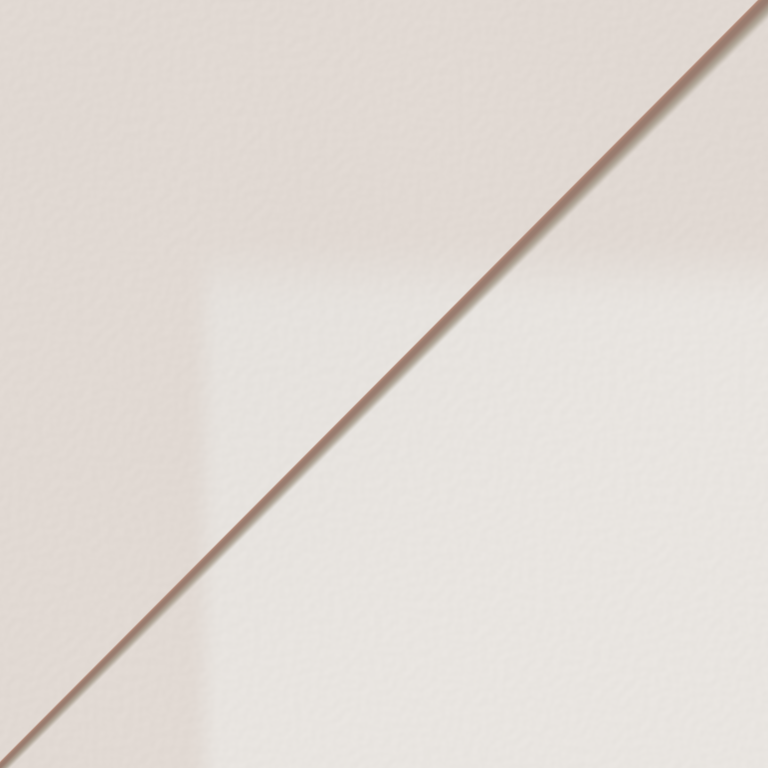
Give the GLSL for this texture, as a Shadertoy shader.

```glsl
// A thin raised diagonal edge casting a shadow on softly lit, grainy plaster.
#define EDGE_START 0.992      // upper edge of the band at the left side
#define EDGE_END 0.987        // upper edge of the band at the right side
#define BAND_START 0.021      // band width at the left side
#define BAND_END 0.038        // band width at the right side
#define PATCH_CORNER vec2(0.267, 0.645)
#define GRAIN_SCALE 95.0
#define GRAIN_AMOUNT 0.010
#define WALL_COLOR vec3(0.881, 0.850, 0.826)
#define LIGHT_COLOR vec3(0.898, 0.883, 0.866)
#define RIM_COLOR vec3(0.600, 0.485, 0.435)
#define SHADOW_COLOR vec3(0.675, 0.635, 0.575)

vec2 hashGradient(vec2 cell) {
    vec3 p = fract(cell.xyx * vec3(0.1031, 0.1030, 0.0973));
    p += dot(p, p.yzx + 33.33);
    float angle = 6.28318 * fract((p.x + p.y) * p.z);
    return vec2(cos(angle), sin(angle));
}

float gradientNoise(vec2 p) {
    vec2 i = floor(p), f = fract(p);
    vec2 u = f * f * f * (f * (f * 6.0 - 15.0) + 10.0);
    float a = dot(hashGradient(i), f);
    float b = dot(hashGradient(i + vec2(1, 0)), f - vec2(1, 0));
    float c = dot(hashGradient(i + vec2(0, 1)), f - vec2(0, 1));
    float d = dot(hashGradient(i + vec2(1, 1)), f - vec2(1, 1));
    return mix(mix(a, b, u.x), mix(c, d, u.x), u.y);
}

// Warm wall with a brighter patch of light towards the lower right
vec3 wall(vec2 uv) {
    vec3 color = WALL_COLOR + 0.006 * gradientNoise(uv * 3.0);
    float side = smoothstep(-0.022, 0.022, uv.x - PATCH_CORNER.x);
    float top = smoothstep(-0.055, 0.055, PATCH_CORNER.y - uv.y);
    vec3 lit = LIGHT_COLOR + 0.014 * smoothstep(0.5, 1.5, uv.x + 1.0 - uv.y);
    return mix(color, lit, side * top);
}

// Fine relief, lit from the upper left
float grain(vec2 uv) {
    vec2 p = uv * GRAIN_SCALE;
    float relief = gradientNoise(p) - gradientNoise(p + vec2(0.35, -0.35));
    return GRAIN_AMOUNT * (relief + 0.4 * gradientNoise(p * 2.1));
}

void mainImage(out vec4 fragColor, in vec2 fragCoord) {
    vec2 uv = fragCoord / iResolution.xy;
    float pixel = 1.5 / min(iResolution.x, iResolution.y);
    vec3 color = wall(uv) + grain(uv);

    // Distance below the diagonal, then position across the widening band
    float below = uv.x + 1.0 - uv.y - mix(EDGE_START, EDGE_END, uv.x);
    float across = below / mix(BAND_START, BAND_END, uv.x);

    // Reddish rim, brown core, then a grey shadow that fades out
    vec3 band = mix(RIM_COLOR, SHADOW_COLOR, smoothstep(0.32, 0.72, across));
    band += vec3(0.10, 0.05, 0.03) * (1.0 - smoothstep(0.0, 0.22, across));
    float cover = smoothstep(-pixel, pixel, below);
    cover *= 1.0 - smoothstep(0.62, 1.06, across);
    fragColor = vec4(mix(color, band, cover), 1.0);
}
```
